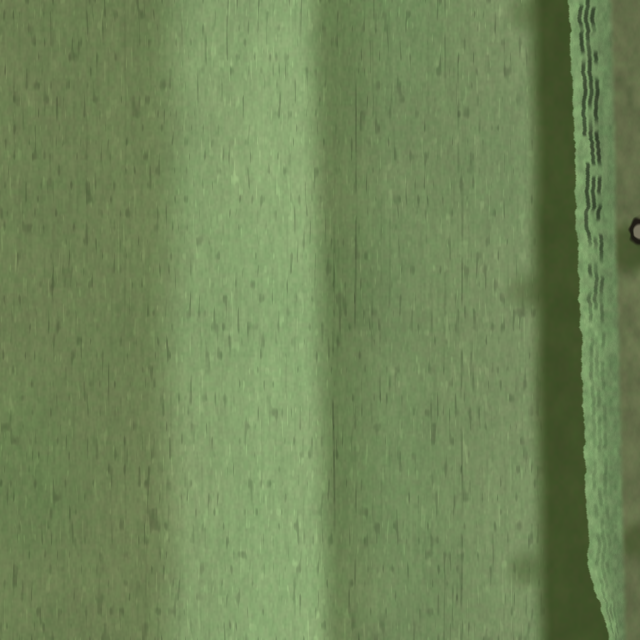
Reproduce this texture procedurally as a Shadertoy shader.

```glsl
#define OLIVE vec3(0.418, 0.490, 0.316)
#define LIGHT vec3(0.538, 0.642, 0.443)
#define MID vec3(0.447, 0.537, 0.360)
#define FOLD vec3(0.405, 0.485, 0.312)
#define SHADOW vec3(0.252, 0.312, 0.160)
#define STRIP vec3(0.455, 0.570, 0.380)
#define WALL vec3(0.385, 0.425, 0.285)
#define GRAIN 0.075
#define SCRATCH 0.15

float hash(vec2 p) {
    vec3 q = fract(vec3(p.xyx) * 0.1031);
    q += dot(q, q.yzx + 33.33);
    return fract((q.x + q.y) * q.z);
}

float noise(vec2 p) {
    vec2 i = floor(p), f = fract(p);
    f = f * f * (3.0 - 2.0 * f);
    return mix(mix(hash(i), hash(i + vec2(1, 0)), f.x),
               mix(hash(i + vec2(0, 1)), hash(i + vec2(1, 1)), f.x), f.y);
}

float fbm(vec2 p) {
    float sum = 0.0, amp = 0.5;
    for (int i = 0; i < 4; i++) {
        sum += amp * noise(p);
        p = p * 2.03 + 17.1;
        amp *= 0.5;
    }
    return sum / 0.9375;
}

// Short vertical flecks that fade in and out
float flecks(vec2 uv, vec2 cells, float level, float seed) {
    uv.x += 0.004 * noise(uv * vec2(8.0, 20.0) + seed);
    return smoothstep(level, 1.0, noise(uv * cells + seed));
}

// Long thin brush lines, gathered on a few columns and broken along the way
float brushLines(vec2 uv) {
    float x = uv.x * 150.0 + 0.5 * noise(vec2(1.0, uv.y * 5.0));
    float column = floor(x);
    float chosen = smoothstep(0.55, 0.95, hash(vec2(column, 4.0)));
    float broken = smoothstep(0.35, 0.8, noise(vec2(column * 7.3, uv.y * 28.0)));
    float reach = smoothstep(0.3, 0.65, noise(vec2(column * 3.7, uv.y * 3.0 + 0.8)));
    return chosen * broken * reach * smoothstep(0.38, 0.08, abs(fract(x) - 0.5));
}

// Soft vertical folds of the painted panel
vec3 panel(vec2 uv) {
    float t = 1.0 - uv.y;
    float x = uv.x + 0.02 * (fbm(uv * vec2(4.0, 5.0)) - 0.5);
    vec3 col = mix(OLIVE, LIGHT, smoothstep(0.225, 0.31, x) * 0.8);
    col = mix(col, LIGHT * 1.02, smoothstep(0.30, 0.45, x));
    float crease = 0.485 + 0.022 * t;
    col = mix(col, FOLD, smoothstep(crease - 0.022, crease + 0.028, uv.x));
    col = mix(col, MID, smoothstep(0.52, 0.63, x));
    col += 0.018 * smoothstep(0.68, 0.8, x);
    float stain = fbm(uv * vec2(5.0, 4.0) + 4.0) - 0.5;
    col += stain * vec3(0.055, 0.015, 0.03);
    return col * (1.0 + 0.08 * (fbm(uv * 10.0 + 30.0) - 0.5));
}

// Ragged peeled strip with dark grooves running along it
vec3 peeledStrip(vec2 uv, float along) {
    vec3 col = STRIP * (0.84 + 0.32 * fbm(uv * vec2(130.0, 75.0)));
    float wobble = 0.07 * (noise(vec2(3.0, uv.y * 35.0)) - 0.5);
    float fade = mix(0.25, 1.0, smoothstep(0.4, 0.7, uv.y));
    for (int i = 0; i < 3; i++) {
        float k = float(i);
        float d = abs(along + wobble - 0.28 - 0.15 * k);
        float broken = smoothstep(0.2, 0.6, noise(vec2(k * 9.0, uv.y * 45.0)));
        col *= 1.0 - 0.5 * broken * fade * smoothstep(0.075, 0.015, d);
    }
    return col * mix(1.06, 0.90, smoothstep(0.3, 0.75, along));
}

void mainImage(out vec4 fragColor, in vec2 fragCoord) {
    vec2 uv = fragCoord / iResolution.xy;
    float t = 1.0 - uv.y;
    vec3 col = panel(uv);

    // Brushed grain, flecks and brush lines on the panel
    float fine = 0.9 * noise(uv * vec2(330.0, 110.0)) + 0.7 * noise(uv * vec2(190.0, 20.0))
               + 0.5 * noise(uv * vec2(260.0, 250.0)) - 1.05;
    col *= 1.0 + GRAIN * fine;
    float brushed = smoothstep(0.49, 0.53, uv.x) * smoothstep(0.80, 0.70, uv.x);
    float dark = flecks(uv, vec2(210.0, 45.0), 0.72, 11.0)
               + mix(0.3, 1.2, brushed) * brushLines(uv);
    float bright = flecks(uv, vec2(230.0, 50.0), 0.75, 57.0);
    col *= 1.0 + SCRATCH * (0.6 * bright - dark);

    // Cast shadow, nearly straight and soft, with two faint smudges
    float shadowEdge = 0.833 + 0.012 * t + 0.008 * (fbm(vec2(2.0, uv.y * 8.0)) - 0.5);
    vec3 shade = SHADOW * (0.93 + 0.14 * fbm(uv * vec2(40.0, 25.0)));
    for (int i = 0; i < 3; i++) {
        vec2 smudge = uv - vec2(0.825, 0.98 - 0.435 * float(i));
        col = mix(col, shade, 0.4 * smoothstep(0.045, 0.005, length(smudge)));
    }
    col = mix(col, shade, smoothstep(shadowEdge - 0.018, shadowEdge + 0.018, uv.x));

    // Strip, then the wall behind it
    float rag = 0.008 * (fbm(vec2(uv.y * 90.0, 5.0)) - 0.5);
    float left = 0.889 + 0.035 * t + 0.028 * smoothstep(0.88, 1.0, t) + rag;
    float right = 0.955 + 0.022 * t + rag * 0.3;
    vec3 strip = peeledStrip(uv, (uv.x - left) / (right - left));
    col = mix(col, strip, smoothstep(left - 0.002, left + 0.002, uv.x));
    vec3 wall = WALL * (0.86 + 0.28 * fbm(uv * vec2(60.0, 40.0)));
    float behind = smoothstep(right - 0.006, right + 0.006, uv.x);
    col = mix(col, wall, behind);

    // Nail with its shadow, and a stain lower down
    vec2 nail = uv - vec2(1.0, 0.637);
    float nailShade = smoothstep(0.05, 0.02, length((nail + vec2(0.015, 0.025)) * vec2(0.8, 1.0)));
    float lowStain = smoothstep(0.04, 0.01, length(uv - vec2(0.995, 0.155)));
    col = mix(col, SHADOW, behind * max(0.75 * nailShade, 0.6 * lowStain));
    float radius = length(nail * vec2(1.1, 0.8)) + 0.006 * (noise(uv * 120.0) - 0.5);
    col = mix(col, vec3(0.12, 0.11, 0.08), smoothstep(0.021, 0.015, radius));
    col = mix(col, vec3(0.56, 0.54, 0.45), 0.8 * smoothstep(0.012, 0.007, radius));

    // Faint colour mottling
    col += 0.02 * (noise(uv * 130.0 + 60.0) - 0.5) * vec3(1.0, -0.2, 0.5);
    fragColor = vec4(clamp(col, 0.0, 1.0), 1.0);
}
```
